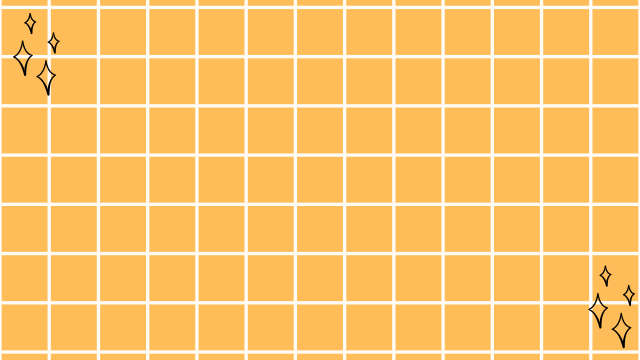
A Shadertoy shader for this pattern:

```glsl
// Orange sheet with a white square grid and two clusters of inked four-point sparkles.

const vec3 SHEET_COLOR = vec3(1.0, 0.74, 0.35);
const vec3 GRID_COLOR = vec3(1.0, 0.99, 0.97);
const vec3 INK_COLOR = vec3(0.0);

const float CELLS_ACROSS = 13.0;
const float GRID_HALF_WIDTH = 0.034;              // in cells
const vec2 GRID_SHIFT = vec2(0.5, 0.506);         // grid phase from the canvas centre
const float INK_HALF_WIDTH = 0.0135;
const float INK_SWELL = 0.008;                    // extra pen pressure on the lower half
const float ARC_PULL = 0.2;                       // smaller pulls the sides further in
const int ARC_STEPS = 8;

// Sparkle tips relative to its middle, clockwise from the top
const vec2 TIPS[4] = vec2[4](
    vec2(0.0, 0.31), vec2(0.19, 0.02), vec2(0.05, -0.375), vec2(-0.18, -0.01));

// Cluster members: offset from the anchor, size
const vec3 SPARKLES[4] = vec3[4](
    vec3(0.0, 0.0, 1.0), vec3(0.474, -0.40, 1.0),
    vec3(0.152, 0.69, 0.58), vec3(0.626, 0.296, 0.58));

const vec2 ANCHORS[2] = vec2[2](vec2(-6.04, 2.51), vec2(5.645, -2.62));

float segmentDistance(vec2 p, vec2 a, vec2 b) {
    vec2 ab = b - a;
    float t = clamp(dot(p - a, ab) / dot(ab, ab), 0.0, 1.0);
    return length(p - a - ab * t);
}

// Distance to the outline: four concave quadratic arcs joining the tips
float sparkleDistance(vec2 p) {
    float d = 1e3;
    for (int i = 0; i < 4; i++) {
        vec2 start = TIPS[i];
        vec2 end = TIPS[(i + 1) % 4];
        vec2 control = ARC_PULL * (start + end);
        vec2 previous = start;
        for (int k = 1; k <= ARC_STEPS; k++) {
            float t = float(k) / float(ARC_STEPS);
            vec2 point = mix(mix(start, control, t), mix(control, end, t), t);
            d = min(d, segmentDistance(p, previous, point));
            previous = point;
        }
    }
    return d;
}

// Antialiased fill of a signed distance
float coverage(float d, float pixel) {
    return clamp(0.5 - d / pixel, 0.0, 1.0);
}

void mainImage(out vec4 fragColor, in vec2 fragCoord) {
    // Canvas-centred coordinates, one unit per grid cell
    float pixel = CELLS_ACROSS / iResolution.x;
    vec2 p = (fragCoord - 0.5 * iResolution.xy) * pixel;

    // Grid
    vec2 toLine = abs(fract(p - GRID_SHIFT + 0.5) - 0.5);
    float grid = coverage(min(toLine.x, toLine.y) - GRID_HALF_WIDTH, pixel);
    vec3 color = mix(SHEET_COLOR, GRID_COLOR, grid);

    // Sparkles
    float ink = 0.0;
    for (int c = 0; c < 2; c++) {
        for (int s = 0; s < 4; s++) {
            float size = SPARKLES[s].z;
            vec2 q = (p - ANCHORS[c] - SPARKLES[s].xy) / size;
            if (dot(q, q) > 0.3) continue;
            float halfWidth = INK_HALF_WIDTH + INK_SWELL * size * smoothstep(0.0, -0.3, q.y);
            ink = max(ink, coverage(sparkleDistance(q) * size - halfWidth, pixel));
        }
    }
    fragColor = vec4(mix(color, INK_COLOR, ink), 1.0);
}
```
